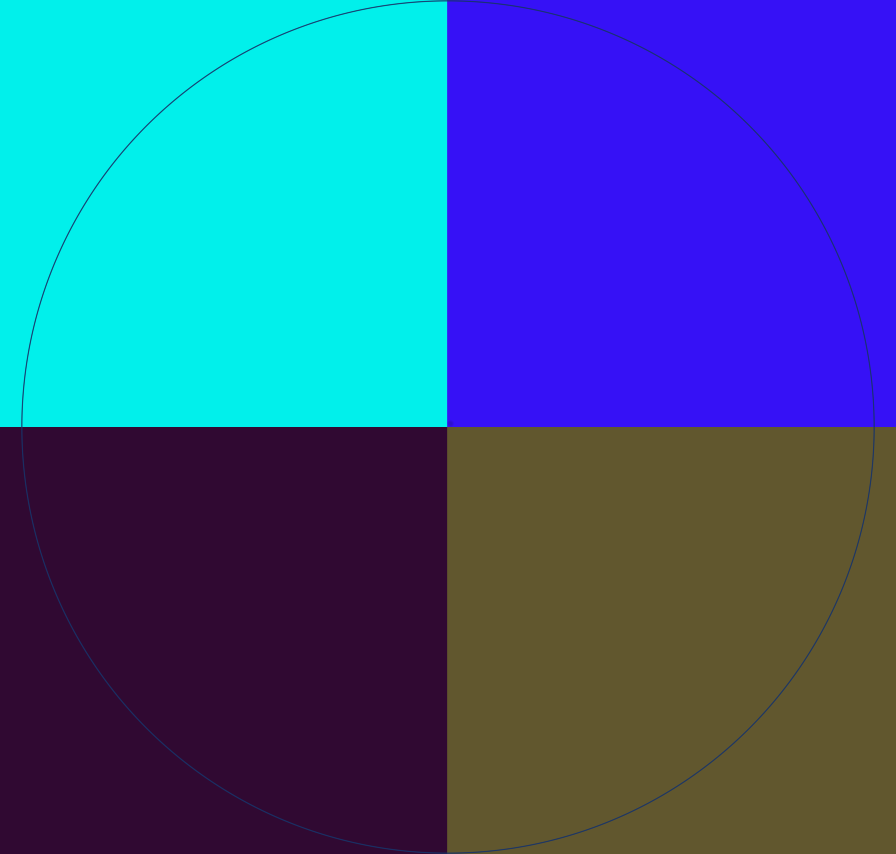
Write a Shadertoy shader that draws this background.

```glsl
// Four flat colour quadrants crossed by a thin circle spanning the canvas height.

void mainImage(out vec4 fragColor, in vec2 fragCoord) {
    // Centred coordinates, one unit per canvas height
    vec2 p = (fragCoord - 0.5 * iResolution.xy) / iResolution.y;
    float pixel = 1.0 / iResolution.y;

    // Quadrants, with the vertical seam a hair left of centre
    vec2 side = clamp((p + vec2(0.001, 0.0)) / pixel + 0.5, 0.0, 1.0);
    vec3 cyan = vec3(0.005, 0.94, 0.92);
    vec3 blue = vec3(0.21, 0.065, 0.965);
    vec3 plum = vec3(0.19, 0.035, 0.195);
    vec3 olive = vec3(0.38, 0.34, 0.18);
    vec3 color = mix(mix(plum, olive, side.x), mix(cyan, blue, side.x), side.y);

    // Hairline circle touching the top and bottom edges
    float ringDistance = abs(length(p) - 0.499);
    float ring = 1.0 - smoothstep(0.0, 0.0007 + pixel * 0.6, ringDistance);
    color = mix(color, vec3(0.09, 0.20, 0.41), 0.9 * ring);

    // Faint speck beside the centre
    float speck = 1.0 - smoothstep(0.001, 0.005, length(p - vec2(0.003, 0.004)));
    color = mix(color, vec3(0.14, 0.06, 0.62), 0.45 * speck * side.x * side.y);

    fragColor = vec4(color, 1.0);
}
```
